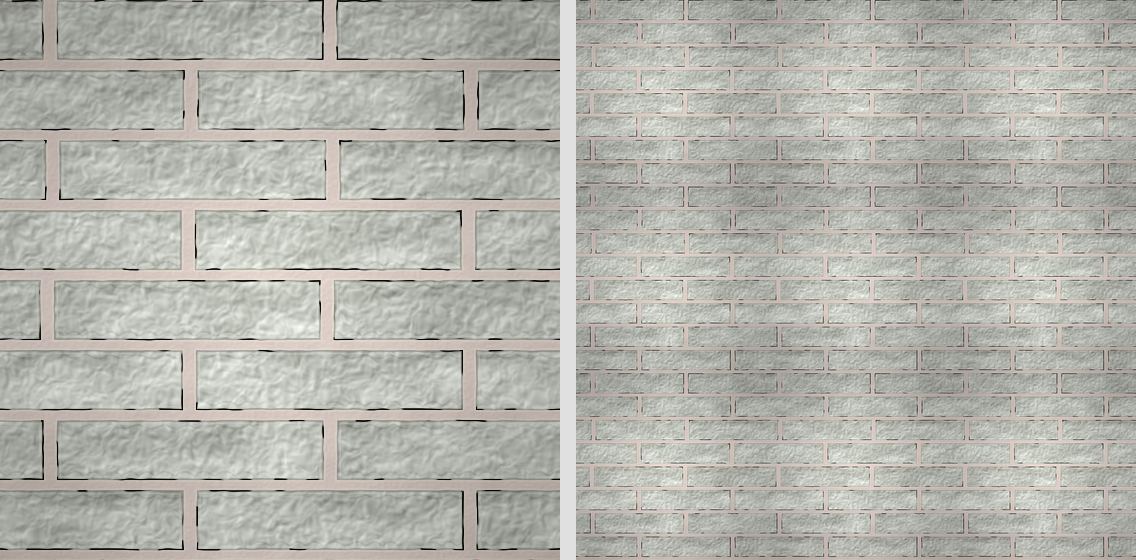
Left, the tile; right, the same tile 3 across and 3 down.
Give the GLSL for this texture, as a three.js fragment shader.

```glsl
// Pale grey-green rough bricks in running bond, two across and eight down, with pinkish mortar.
varying vec2 vUv;

const float TAU = 6.2831853;
const vec2 BRICKS = vec2(2.0, 8.0);
const vec2 HALF_SIZE = vec2(0.2375, 0.0527);
const vec3 MORTAR = vec3(0.81, 0.755, 0.73);
const vec3 BRICK_DARK = vec3(0.59, 0.60, 0.565);
const vec3 BRICK_LIGHT = vec3(0.84, 0.855, 0.825);
const vec3 CRACK = vec3(0.02, 0.025, 0.02);
const vec3 RIM = vec3(0.87, 0.86, 0.79);

float hash(vec2 p) {
  vec3 q = fract(vec3(p.xyx) * 0.1031);
  q += dot(q, q.yzx + 33.33);
  return fract((q.x + q.y) * q.z);
}

// Value noise on the unit square; freq is a whole number of cells, so it wraps.
float noise(vec2 uv, vec2 freq) {
  vec2 p = uv * freq;
  vec2 i = floor(p);
  vec2 f = p - i;
  f = f * f * (3.0 - 2.0 * f);
  vec2 a = mod(i, freq);
  vec2 b = mod(i + 1.0, freq);
  return mix(mix(hash(a), hash(vec2(b.x, a.y)), f.x),
             mix(hash(vec2(a.x, b.y)), hash(b), f.x), f.y);
}

float fbm(vec2 uv, vec2 freq) {
  float sum = 0.0;
  float gain = 0.533;
  for (int i = 0; i < 4; i++) {
    sum += gain * noise(uv, freq);
    freq *= 2.0;
    gain *= 0.5;
  }
  return sum;
}

float boxDistance(vec2 p, vec2 halfSize) {
  vec2 d = abs(p) - halfSize;
  return length(max(d, 0.0)) + min(max(d.x, d.y), 0.0);
}

// Soft line of the given half width around x = 0.
float line(float x, float width) {
  return 1.0 - smoothstep(width * 0.4, width * 1.4, abs(x));
}

// Pebbled surface, lit from the upper left.
float relief(vec2 uv, vec2 freq) {
  vec2 toLight = vec2(-0.45, 0.55) / freq;
  return noise(uv, freq) - noise(uv + toLight, freq);
}

// Wavy chipped arcs running along the long edges.
float scallops(vec2 uv, float depth, float count) {
  float wobble = 2.5 * noise(uv, vec2(14.0, 16.0));
  float arc = abs(sin(0.5 * TAU * count * uv.x + wobble));
  return line(depth - 0.006 - 0.008 * arc, 0.0022);
}

vec3 brickColor(vec2 uv, vec2 p, vec2 cell) {
  float height = p.y / HALF_SIZE.y;
  float patches = fbm(uv, vec2(10.0, 24.0));
  float tone = 0.57 + 0.9 * (patches - 0.5) - 0.10 * height;
  tone += 0.14 * (hash(cell + 17.0) - 0.5);

  // Darker flakes below the upper edge.
  float flakes = smoothstep(0.5, 0.72, noise(uv, vec2(26.0, 40.0)));
  tone -= 0.22 * flakes * smoothstep(0.1, 0.8, height);

  // Crinkled grain at two sizes.
  vec2 warp = vec2(noise(uv, vec2(40.0)), noise(uv + 0.37, vec2(40.0))) - 0.5;
  vec2 grainUv = uv + 0.012 * warp;
  tone += 0.55 * relief(grainUv, vec2(84.0, 92.0));
  tone += 0.42 * relief(grainUv, vec2(150.0, 160.0));

  float depth = HALF_SIZE.y - abs(p.y);
  float count = p.y > 0.0 ? 22.0 : 30.0;
  float chipped = smoothstep(0.35, 0.6, noise(uv, vec2(12.0, 16.0)));
  tone -= 0.24 * chipped * scallops(uv, depth, count);
  return mix(BRICK_DARK, BRICK_LIGHT, clamp(tone, -0.4, 1.25));
}

void main() {
  // Staggered rows, each slightly displaced.
  vec2 grid = vUv * BRICKS - vec2(0.0, 0.07);
  float row = mod(floor(grid.y), BRICKS.y);
  grid.x -= mix(0.685, 0.18, mod(row, 2.0)) + 0.025 * (hash(vec2(row, 5.0)) - 0.5);
  vec2 cell = mod(floor(grid), BRICKS);
  vec2 p = (fract(grid) - 0.5) / BRICKS;
  float roughness = 0.0016 * (noise(vUv, vec2(60.0)) - 0.5);
  float d = boxDistance(p, HALF_SIZE) + roughness;

  // Mortar and brick face.
  float grit = relief(vUv, vec2(190.0, 210.0));
  vec3 mortar = MORTAR * (0.97 + 0.06 * fbm(vUv, vec2(24.0)) + 0.045 * grit);
  vec3 color = mix(brickColor(vUv, p, cell), mortar, smoothstep(-0.001, 0.001, d));

  // Pale rim, bevel and broken dark cracks around each brick.
  color = mix(color, RIM, 0.45 * line(d - 0.0025, 0.0014));
  color = mix(color, BRICK_LIGHT, 0.3 * line(d + 0.0055, 0.0016));
  color = mix(color, BRICK_DARK * 0.8, 0.5 * line(d + 0.0008, 0.0015));
  float lowerRight = max(step(p.y, -HALF_SIZE.y + 0.004), step(HALF_SIZE.x - 0.004, p.x));
  float breaks = noise(vUv, vec2(34.0, 44.0)) + 0.12 * lowerRight;
  color = mix(color, CRACK, smoothstep(0.64, 0.78, breaks) * line(d + 0.0004, 0.0014));

  // Soft light in the middle, periodic at the borders.
  vec2 glow = -cos(TAU * vUv);
  color *= 0.96 + 0.065 * (glow.x + glow.y);
  gl_FragColor = vec4(clamp(color, 0.0, 1.0), 1.0);
}
```
